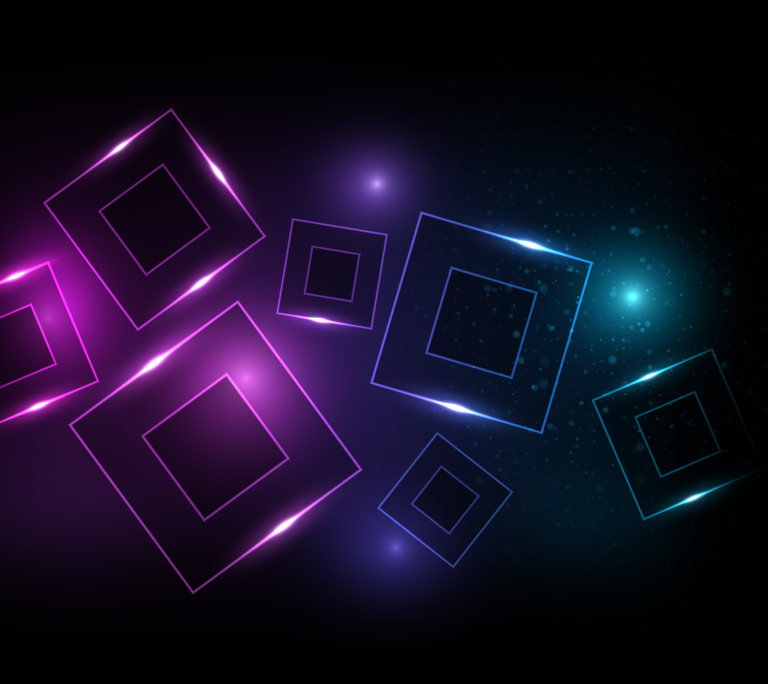
Reproduce this background procedurally as a Shadertoy shader.

```glsl
// Tilted neon square frames over a dark haze running from magenta to teal.
// Gaussian glows build the haze, box distances draw the frames, stretched
// Gaussians light their edges and hashed grids scatter the dust.

float hash(vec2 p) {
    return fract(sin(dot(p, vec2(127.1, 311.7))) * 43758.5453);
}

// Soft elliptical cloud
float cloud(vec2 p, vec2 center, vec2 radius) {
    vec2 d = (p - center) / radius;
    return exp(-dot(d, d));
}

// Point light with a sharp peak
float spark(vec2 p, vec2 center, float radius) {
    return exp(-length(p - center) / radius);
}

// Lens-shaped highlight lying along the x axis
vec3 glint(vec2 q, float size, vec3 tint) {
    float core = cloud(q, vec2(0), vec2(0.27, 0.085) * size);
    float streak = cloud(q, vec2(0), vec2(0.75, 0.045) * size);
    float halo = cloud(q, vec2(0), vec2(1.05, 0.3) * size);
    return core * vec3(1.0, 0.95, 1.0) + streak * (tint + 0.25) + halo * tint * 0.6;
}

// Two nested squares; slide and power place the top, bottom and right glints
void frame(inout vec3 col, vec2 p, vec2 center, float angle, float halfSide,
           vec3 tint, vec3 slide, vec3 power) {
    float px = 1.0 / iResolution.y;
    float c = cos(angle), s = sin(angle);
    vec2 d = p - center;
    vec2 q = vec2(c * d.x + s * d.y, c * d.y - s * d.x);
    float box = max(abs(q.x), abs(q.y));
    float outer = box - halfSide;
    float inner = box - halfSide * 0.5;

    // Dark panes
    col *= 1.0 - 0.22 * smoothstep(px, -px, outer) - 0.28 * smoothstep(px, -px, inner);

    // Outlines, brighter where they cross a glow
    float width = 0.0008 + 0.006 * halfSide;
    float line = smoothstep(width + px, width - px, abs(outer));
    line = max(line, 0.85 * smoothstep(width + px, width - px, abs(inner)));
    line *= smoothstep(1.13, 0.98, p.x);
    col += line * (tint * 0.65 + col * 0.6);

    // Edge highlights
    float size = 0.02 + 0.3 * halfSide;
    col += power.x * glint(q - vec2(slide.x, halfSide), size, tint);
    col += power.y * glint(q - vec2(slide.y, -halfSide), size, tint);
    col += power.z * glint(q.yx - vec2(slide.z, halfSide), size, tint);
}

// Random soft discs on a grid
float dust(vec2 p, float cells, float seed) {
    vec2 g = p * cells;
    vec2 id = floor(g) + seed;
    vec2 spot = 0.25 + 0.5 * vec2(hash(id), hash(id + 17.3));
    float radius = mix(0.06, 0.22, hash(id + 41.9));
    float disc = smoothstep(radius, radius * 0.4, length(fract(g) - spot));
    return disc * pow(hash(id + 73.1), 3.0);
}

void mainImage(out vec4 fragColor, in vec2 fragCoord) {
    vec2 p = fragCoord / iResolution.y;

    // Wide haze
    vec3 col = vec3(0.003, 0.003, 0.008);
    col += vec3(0.17, 0.035, 0.20) * cloud(p, vec2(0.22, 0.49), vec2(0.30, 0.29));
    col += vec3(0.07, 0.055, 0.19) * cloud(p, vec2(0.53, 0.46), vec2(0.20, 0.33));
    col += vec3(0.0, 0.085, 0.14) * cloud(p, vec2(0.80, 0.53), vec2(0.22, 0.26));
    col += vec3(0.07, 0.03, 0.10) * cloud(p, vec2(0.08, 0.25), vec2(0.17, 0.13));
    col += vec3(0.0, 0.07, 0.10) * cloud(p, vec2(0.86, 0.23), vec2(0.13, 0.10));
    col *= smoothstep(0.0, 0.28, p.y) * smoothstep(1.0, 0.72, p.y);
    col *= smoothstep(1.12, 0.94, p.x);

    // Local glows and their bright centers
    col += vec3(0.55, 0.03, 0.55) * cloud(p, vec2(0.08, 0.55), vec2(0.075, 0.10));
    col += vec3(0.3, 0.2, 0.3) * spark(p, vec2(0.07, 0.535), 0.022);
    col += vec3(0.55, 0.12, 0.56) * cloud(p, vec2(0.35, 0.43), vec2(0.095, 0.10));
    col += vec3(0.5, 0.42, 0.45) * spark(p, vec2(0.36, 0.447), 0.032);
    col += vec3(0.22, 0.12, 0.36) * cloud(p, vec2(0.545, 0.73), vec2(0.065, 0.06));
    col += vec3(0.55, 0.5, 0.6) * spark(p, vec2(0.551, 0.731), 0.012);
    col += vec3(0.11, 0.10, 0.30) * cloud(p, vec2(0.575, 0.20), vec2(0.09, 0.08));
    col += vec3(0.27, 0.22, 0.45) * spark(p, vec2(0.579, 0.199), 0.013);
    col += vec3(0.0, 0.32, 0.39) * cloud(p, vec2(0.925, 0.566), vec2(0.085, 0.075));
    col += vec3(0.5, 0.8, 0.75) * spark(p, vec2(0.925, 0.566), 0.015);

    // Frames, from left to right
    frame(col, p, vec2(0.226, 0.679), 0.635, 0.115, vec3(0.62, 0.20, 0.66),
          vec3(0.022, 0.0, 0.0), vec3(0.8, 1.0, 1.0));
    frame(col, p, vec2(0.020, 0.493), 0.398, 0.094, vec3(0.80, 0.14, 0.72),
          vec3(0.043, 0.0, 0.0), vec3(1.0, 1.0, 0.0));
    frame(col, p, vec2(0.315, 0.346), 0.633, 0.152, vec3(0.64, 0.24, 0.66),
          vec3(0.0, 0.012, 0.0), vec3(1.0, 0.95, 0.0));
    frame(col, p, vec2(0.4855, 0.5995), -0.164, 0.0695, vec3(0.48, 0.22, 0.66),
          vec3(0.0, -0.006, 0.0), vec3(0.0, 1.0, 0.0));
    frame(col, p, vec2(0.704, 0.528), -0.286, 0.1295,
          mix(vec3(0.40, 0.34, 0.80), vec3(0.12, 0.44, 0.78), smoothstep(0.56, 0.84, p.x)),
          vec3(0.037, 0.0, 0.0), vec3(1.0, 1.0, 0.0));
    frame(col, p, vec2(0.651, 0.269), -0.667, 0.0695, vec3(0.22, 0.32, 0.58),
          vec3(0.0), vec3(0.0));
    frame(col, p, vec2(0.991, 0.365), 0.405, 0.0945, vec3(0.04, 0.46, 0.58),
          vec3(-0.005, -0.016, 0.0), vec3(0.75, 0.75, 0.0));

    // Drifting dust around the teal light
    float specks = 0.0;
    for (float i = 0.0; i < 4.0; i++)
        specks += dust(p + i * 0.037, 22.0 + 13.0 * i, i * 9.7);
    col += vec3(0.08, 0.42, 0.50) * specks * 0.6 * cloud(p, vec2(0.87, 0.52), vec2(0.19, 0.23));

    fragColor = vec4(min(col, 1.0), 1.0);
}
```
